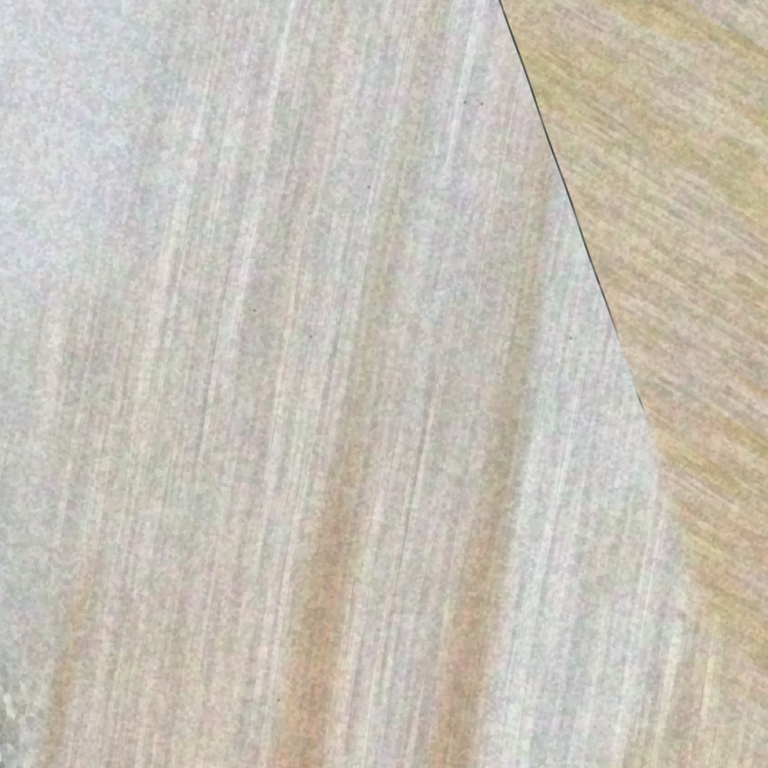
Reproduce this texture procedurally as a WebGL 1 fragment shader.

```glsl
precision highp float;
uniform vec2 u_resolution;

vec2 hash2(vec2 p) {
  vec3 q = fract(p.xyx * vec3(0.1031, 0.1030, 0.0973));
  q += dot(q, q.yzx + 33.33);
  return fract((q.xx + q.yz) * q.zy);
}

// Random tone of the nearest scattered points, blended softly and centred on zero
float cellular(vec2 p) {
  vec2 cell = floor(p), f = fract(p);
  float total = 0.0, weights = 0.0;
  for (int j = -1; j <= 1; j++) {
    for (int i = -1; i <= 1; i++) {
      vec2 o = vec2(float(i), float(j));
      vec2 h = hash2(cell + o);
      vec2 d = o + h - f;
      float w = exp(-9.0 * dot(d, d));
      total += w * fract(h.x * 17.0 + h.y * 31.0);
      weights += w;
    }
  }
  return total / weights - 0.5;
}

float waves(vec2 p) {
  float sum = 0.0, amp = 0.5;
  for (int i = 0; i < 4; i++) {
    sum += amp * sin(p.x + 1.3 * sin(p.y + float(i))) * cos(p.y * 0.8 + 0.6 * p.x);
    p = mat2(1.5, 0.9, -0.9, 1.5) * p + 2.1;
    amp *= 0.58;
  }
  return sum;
}

float band(float offset, float width) {
  return exp(-offset * offset / (width * width));
}

float fall(float lo, float hi, float v) {
  return 1.0 - smoothstep(lo, hi, v);
}

// Pale slab with near-vertical mineral veins
vec3 paleSlab(vec2 uv) {
  float x = uv.x, y = uv.y;
  float wobble = 0.003 * waves(vec2(x * 6.0, y * 9.0));
  float along = x - y * (0.15 + 0.03 * y) + wobble;
  float streak = cellular(vec2(along * 60.0, y * 2.5));
  float fine = cellular(vec2(along * 170.0 + 7.0, y * 8.0));
  vec3 col = mix(vec3(0.775, 0.75, 0.715), vec3(0.77, 0.757, 0.732), smoothstep(0.1, 0.5, y));

  // Cool left margin, upper frost and the strip beside the joint
  float ragged = 0.05 * waves(uv * 13.0) + 0.05 * cellular(uv * 14.0);
  float frostEdge = mix(0.03, 0.23, smoothstep(0.4, 1.0, y)) + 0.03 * band(y - 0.7, 0.08);
  float frost = fall(-0.09, 0.09, x - frostEdge + ragged);
  float upper = smoothstep(0.5, 0.85, y + 0.08 * waves(uv * 7.0));
  col = mix(col, vec3(0.79, 0.79, 0.785), upper * 0.75);
  col = mix(col, vec3(0.815, 0.825, 0.835), frost * smoothstep(0.4, 0.7, y));
  col = mix(col, vec3(0.74, 0.752, 0.75), frost * fall(0.4, 0.65, y) * 0.85);
  col = mix(col, vec3(0.755, 0.755, 0.75), 0.6 * band(x - 0.17 - 0.2 * (y - 0.7), 0.03) * smoothstep(0.62, 0.72, y));
  float veinB = x - (0.577 + 0.2 * y - 0.06 * y * y) + wobble;
  col = mix(col, vec3(0.80, 0.805, 0.795), smoothstep(0.015, 0.05, veinB) * 0.95);
  col = mix(col, vec3(0.795, 0.80, 0.805), 0.8 * band(veinB + 0.09, 0.04) * smoothstep(0.5, 0.75, y));
  col = mix(col, vec3(0.795, 0.79, 0.78), 0.8 * band(veinB + 0.075, 0.03) * fall(0.12, 0.3, y));

  // Rust and ochre veins
  float veinA = x - (0.39 + 0.15 * y + 0.03 * y * y) + wobble;
  float veinC = x - (0.06 + 0.22 * y) + wobble;
  float fray = 0.85 + 0.5 * streak + 0.3 * fine;
  float spread = mix(0.037, 0.024, smoothstep(0.0, 0.6, y));
  vec3 rust = mix(vec3(0.73, 0.61, 0.49), vec3(0.70, 0.665, 0.57), smoothstep(0.1, 0.55, y));
  col = mix(col, rust, fray * band(veinA, spread) * mix(0.95, 0.4, smoothstep(0.2, 0.75, y)));
  float strengthB = mix(0.95, 0.6, smoothstep(0.1, 0.6, y)) * fall(0.8, 0.9, y);
  col = mix(col, rust, fray * band(veinB, spread) * strengthB);
  col = mix(col, vec3(0.70, 0.65, 0.53), fray * band(veinB - 0.014, 0.011) * strengthB * 0.6);
  col = mix(col, vec3(0.775, 0.745, 0.72), band(veinB + 0.04, 0.025) * 0.6);
  col = mix(col, vec3(0.67, 0.60, 0.50), fray * band(veinC, 0.016) * fall(0.2, 0.36, y) * 0.75);
  col = mix(col, vec3(0.775, 0.735, 0.69), band(along - 0.27, 0.025) * 0.5);
  col = mix(col, vec3(0.775, 0.725, 0.655), 0.6 * band(x - 0.2 - 0.15 * y, 0.12) * fall(0.05, 0.35, y));
  col = mix(col, vec3(0.765, 0.75, 0.685), 0.6 * band(x - 0.17, 0.07) * band(y - 0.43, 0.12));

  // Warm lower corner
  float corner = smoothstep(-0.05, 0.06, x - 0.80 - 0.42 * y + 0.04 * waves(uv * 11.0));
  col = mix(col, vec3(0.775, 0.735, 0.655), corner * fall(0.25, 0.4, y));
  col = mix(col, vec3(0.775, 0.745, 0.675), 0.6 * band(length(uv - vec2(0.81, 0.28)), 0.06));

  // Long grain, with bright scratches
  float grain = 1.0 - 0.75 * frost;
  col += grain * (0.045 * streak + 0.075 * fine);
  col += 0.05 * grain * smoothstep(0.15, 0.4, cellular(vec2(along * 130.0, y * 3.0 + 4.0)));
  col -= 0.15 * band(length((uv - vec2(0.885, 0.195)) * vec2(1.0, 0.8) + 0.006 * waves(uv * 60.0)), 0.007);
  float rough = band(x, 0.05) * fall(0.0, 0.25, y);
  return col + rough * 0.3 * cellular(uv * vec2(120.0, 90.0));
}

// Sandy slab with grain falling to the right
vec3 sandySlab(vec2 uv) {
  vec2 g = vec2(uv.x * 0.86 - uv.y * 0.51, uv.x * 0.51 + uv.y * 0.86);
  g.y += 0.004 * waves(uv * 7.0);
  vec3 col = mix(vec3(0.785, 0.71, 0.615), vec3(0.775, 0.735, 0.635), smoothstep(0.4, 0.8, uv.y));
  float pale = waves(vec2(g.x * 9.0, g.y * 17.0)) + 0.7 * cellular(vec2(g.x * 7.0, g.y * 18.0));
  col = mix(col, vec3(0.77, 0.735, 0.695), clamp(0.4 + 0.7 * pale, 0.0, 0.85));
  float ochre = cellular(vec2(g.x * 6.0 + 3.0, g.y * 28.0)) + 0.3 * waves(uv * 14.0);
  col = mix(col, vec3(0.75, 0.685, 0.525), 0.65 * smoothstep(0.0, 0.45, ochre));
  col += 0.04 * cellular(vec2(g.x * 7.0, g.y * 70.0));
  return col + 0.085 * cellular(vec2(g.x * 22.0, g.y * 180.0));
}

void main() {
  vec2 uv = gl_FragCoord.xy / u_resolution;
  float px = 1.0 / u_resolution.y;
  float joint = (uv.x - 0.651 - 0.35 * (1.0 - uv.y)) * 0.944 + 0.0005 * sin(uv.y * 40.0);

  // The joint is crisp above and dissolves below
  float lower = fall(0.3, 0.55, uv.y);
  float blur = max(px, 0.03 * lower);
  float side = smoothstep(-blur, blur, joint + lower * 0.025 * waves(uv * 17.0));
  vec3 col = mix(paleSlab(uv), sandySlab(uv), side);

  // Shared mottling, pink and green tints, and gritty surface
  vec3 tint = vec3(0.03, -0.02, 0.01) * cellular(uv * 42.0) + vec3(0.01, 0.005, -0.03) * cellular(uv * 33.0 + 5.0);
  col += tint + 0.014 * waves(uv * 19.0);
  col += 0.085 * cellular(uv * 210.0) + 0.045 * cellular(uv * 95.0 + 9.0);
  vec2 pit = uv * 26.0;
  float pitMask = step(0.975, hash2(floor(pit) + 3.0).x);
  col -= 0.16 * pitMask * fall(0.02, 0.09, length(fract(pit) - 0.25 - 0.5 * hash2(floor(pit))));

  // Thin dark joint line, breaking up at its foot
  float line = fall(0.0002, 0.0011 + px, abs(joint));
  float fade = smoothstep(0.53, 0.62, uv.y) + 0.5 * band(uv.y - 0.478, 0.014);
  fade *= 0.8 + 0.5 * cellular(vec2(uv.y * 70.0, 1.0));
  col = mix(col, vec3(0.27, 0.30, 0.29), line * clamp(fade, 0.0, 1.0));
  gl_FragColor = vec4(clamp(col, 0.0, 1.0), 1.0);
}
```
